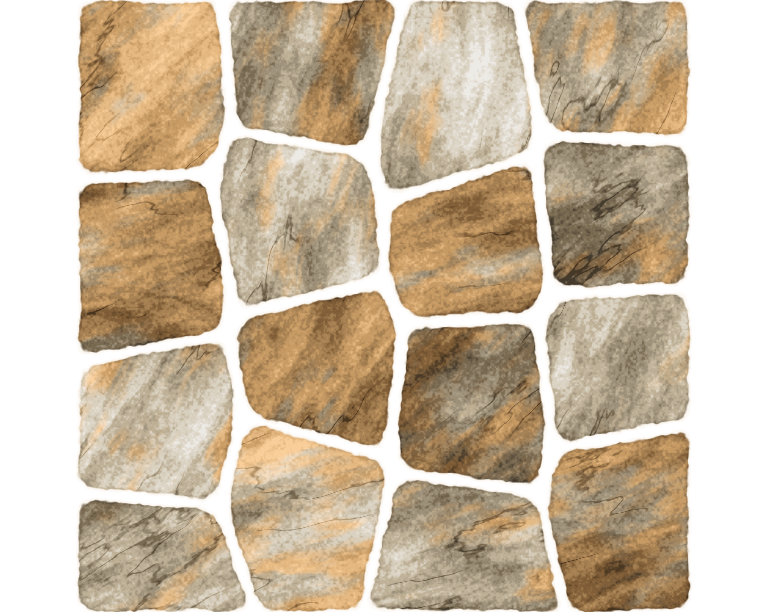
Write a WebGL 1 fragment shader that draws this texture.

```glsl
precision highp float;

uniform vec2 u_resolution;

const float GRID = 4.0;
const float GUTTER = 0.0095;
const float ROUNDING = 0.03;
const vec2 METRIC = vec2(1.0, 0.56);   // keeps upright joints steep

float hash(vec2 p) {
  vec3 q = fract(p.xyx * 0.1031);
  q += dot(q, q.yzx + 33.33);
  return fract((q.x + q.y) * q.z);
}

float noise(vec2 p) {
  vec2 cell = floor(p);
  vec2 f = fract(p);
  f = f * f * (3.0 - 2.0 * f);
  float low = mix(hash(cell), hash(cell + vec2(1.0, 0.0)), f.x);
  float high = mix(hash(cell + vec2(0.0, 1.0)), hash(cell + 1.0), f.x);
  return mix(low, high, f.y);
}

float fbm(vec2 p) {
  float sum = 0.0;
  float weight = 0.5;
  for (int i = 0; i < 5; i++) {
    sum += weight * noise(p);
    p = mat2(1.6, 1.2, -1.2, 1.6) * p + 17.3;
    weight *= 0.5;
  }
  return sum / 0.97;
}

float smoothMin(float a, float b, float k) {
  float h = max(k - abs(a - b), 0.0) / k;
  return min(a, b) - 0.25 * h * h * k;
}

// Stone centres: alternate columns are shifted up and down
vec2 stoneCentre(vec2 id) {
  float stagger = mix(-0.16, 0.16, mod(id.x, 2.0));
  vec2 jitter = vec2(hash(id + 5.7), hash(id + 41.2)) - 0.5;
  return (id + 0.5 + vec2(0.0, stagger) + jitter * vec2(0.24, 0.3)) / GRID;
}

vec2 nearestStone(vec2 p) {
  vec2 best = vec2(0.0);
  float bestDist = 1e3;
  for (int y = 0; y < 4; y++) {
    for (int x = 0; x < 4; x++) {
      vec2 id = vec2(float(x), float(y));
      vec2 r = p - stoneCentre(id);
      float dist = dot(r, METRIC * r);
      if (dist < bestDist) {
        bestDist = dist;
        best = id;
      }
    }
  }
  return best;
}

// Distance inward from the rounded outline of one stone
float stoneDistance(vec2 p, vec2 own) {
  vec2 a = stoneCentre(own);
  vec2 frame = 0.497 - abs(p - 0.5);
  float d = smoothMin(frame.x, frame.y, ROUNDING);
  for (int y = 0; y < 4; y++) {
    for (int x = 0; x < 4; x++) {
      vec2 id = vec2(float(x), float(y));
      if (distance(id, own) > 0.5) {
        vec2 b = stoneCentre(id);
        vec2 normal = METRIC * (a - b);
        float edge = dot(p - 0.5 * (a + b), normal) / length(normal);
        d = smoothMin(d, edge - GUTTER, ROUNDING);
      }
    }
  }
  return d;
}

vec3 stoneRamp(float v) {
  vec3 c = mix(vec3(0.27, 0.23, 0.17), vec3(0.49, 0.42, 0.31), smoothstep(-0.1, 0.22, v));
  c = mix(c, vec3(0.63, 0.57, 0.46), smoothstep(0.22, 0.42, v));
  c = mix(c, vec3(0.76, 0.69, 0.56), smoothstep(0.42, 0.62, v));
  c = mix(c, vec3(0.87, 0.82, 0.72), smoothstep(0.62, 0.84, v));
  return mix(c, vec3(0.95, 0.92, 0.86), smoothstep(0.84, 1.1, v));
}

vec3 stoneColour(vec2 p, vec2 id, float depth) {
  // Each stone has its own tone, rust and bedding direction
  float index = id.x + GRID * id.y;
  float tone = fract(index * 0.618 + 0.3);
  float rustiness = fract(index * 0.5698 + 0.15);
  float angle = mix(0.1, 1.4, hash(id + 73.1));
  vec2 offset = 9.0 * id + 3.0;
  vec2 along = vec2(cos(angle), sin(angle));
  vec2 q = vec2(dot(p, along), dot(p, vec2(-along.y, along.x)));

  // Broad stains, layered veins and fine grit
  float blotch = fbm(q * vec2(6.0, 13.0) + offset) - 0.5;
  float vein = fbm(q * vec2(16.0, 62.0) + offset + 4.0 * blotch) - 0.5;
  float grit = 0.6 * noise(p * 210.0) + 0.4 * noise(p * 390.0 + 7.0) - 0.5;
  float value = 0.37 + 0.42 * tone + 0.95 * blotch + 0.65 * vein + 0.38 * grit;

  // Broken cracks that follow the bedding
  float ridge = abs(fbm(q * vec2(5.0, 17.0) + offset + 31.0) - 0.5);
  float broken = smoothstep(0.5, 0.68, noise(q * vec2(9.0, 14.0) + offset));
  value -= 0.34 * broken * (1.0 - smoothstep(0.0, 0.022, ridge));

  // Worn rim
  value -= 0.16 * (1.0 - smoothstep(0.0, 0.007, depth));

  float stain = fbm(q * vec2(8.0, 17.0) + offset + 57.0) + 0.4 * vein;
  float rust = smoothstep(0.38, 0.68, stain + 0.55 * (rustiness - 0.5));
  vec3 tint = mix(vec3(0.98, 1.0, 1.05), vec3(1.03, 0.88, 0.70), rust);
  return min(stoneRamp(value) * tint, 1.0);
}

void main() {
  vec2 p = gl_FragCoord.xy / u_resolution.y;
  p.x -= 0.5 * (u_resolution.x / u_resolution.y - 1.0);

  vec2 id = nearestStone(p);
  float chipping = 0.010 * (fbm(p * 26.0) - 0.5) + 0.003 * (noise(p * 130.0) - 0.5);
  float depth = stoneDistance(p, id) + chipping;

  // Pale warm halo on the white joint
  float halo = 0.6 * (1.0 - smoothstep(0.0, 0.006, -depth));
  vec3 joint = mix(vec3(1.0), vec3(0.97, 0.93, 0.88), halo);

  float pixel = 1.0 / u_resolution.y;
  float cover = smoothstep(-pixel, pixel, depth);
  gl_FragColor = vec4(mix(joint, stoneColour(p, id, depth), cover), 1.0);
}
```
